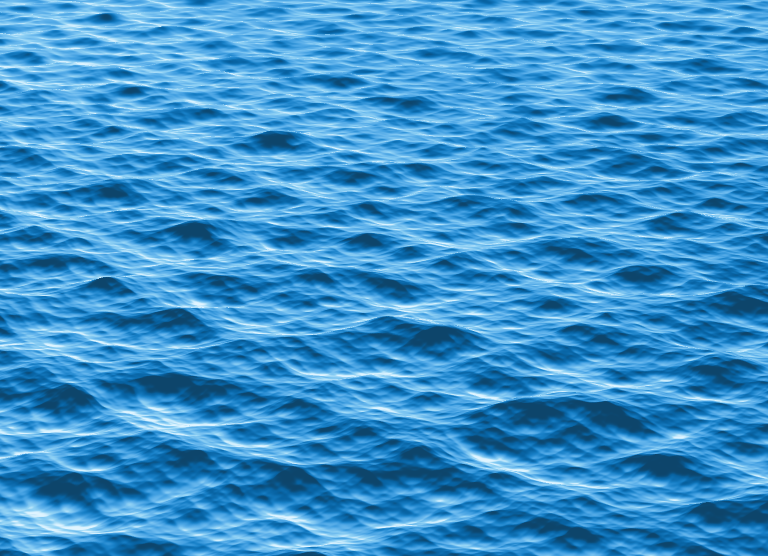
A WebGL 1 fragment shader for this texture:

```glsl
precision highp float;
uniform vec2 u_resolution;

// Camera: one unit above the water, looking forward
const float HORIZON = 1.4;
const float FOCAL = 2.5;

// Waves
const float BASE_FREQ = 18.0;
const float FREQ_GROWTH = 1.18;
const float STEEPNESS = 0.23;
const float STEEP_DECAY = 0.96;
const float DRAG = 0.32;
const float HEADING = 0.12;
const float SPREAD = 1.8;
const float MEAN_CREST = 0.466;
const float FAR_BLUR = 0.0003;
const int COARSE = 12;
const int FINE = 20;

// Ray search inside the slab that holds the surface
const float SLAB = 0.026;
const int STEPS = 14;
const int REFINES = 5;

// Shading
const float SLOPE_RANGE = 0.17;
const vec2 LIGHT = vec2(0.25, 1.0);
const float CONTRAST = 1.35;
const float EXPOSURE = -0.27;
const float GUST_STRENGTH = 0.2;

const vec3 ABYSS = vec3(0.05, 0.27, 0.42);
const vec3 DEEP = vec3(0.03, 0.39, 0.64);
const vec3 BLUE = vec3(0.09, 0.50, 0.78);
const vec3 AZURE = vec3(0.25, 0.62, 0.88);
const vec3 SKY = vec3(0.41, 0.72, 0.93);
const vec3 PALE = vec3(0.58, 0.83, 0.96);
const vec3 GLINT = vec3(0.88, 0.96, 1.0);

// Sharp-crested layered sines: x = height, yz = slope
vec3 waves(vec2 pos, int octaves) {
  vec3 sum = vec3(0.0);
  float freq = BASE_FREQ;
  float steep = STEEPNESS;
  float blur = FAR_BLUR * pos.y * pos.y;
  for (int i = 0; i < FINE; i++) {
    if (i >= octaves) break;
    float n = float(i);
    float angle = HEADING + SPREAD * (fract(n * 0.618 + 0.3) - 0.5);
    vec2 dir = vec2(sin(angle), cos(angle));
    float phase = dot(pos, dir) * freq + n * n * 1.7 + 2.0;
    float crest = exp(sin(phase) - 1.0);
    float rise = crest * cos(phase);
    float fade = steep * exp(-freq * freq * blur * blur);
    sum += fade * vec3((crest - MEAN_CREST) / freq, dir * rise);
    // Bend the finer waves around the coarser ones
    pos -= dir * rise * DRAG / freq;
    freq *= FREQ_GROWTH;
    steep *= STEEP_DECAY;
  }
  return sum;
}

bool aboveWater(vec3 ray, float t) {
  return 1.0 + ray.y * t > waves(ray.xz * t, COARSE).x;
}

// Walk through the slab, then bisect to the surface
vec2 hitWater(vec3 ray) {
  float t = (1.0 - SLAB) / -ray.y;
  float dt = 2.0 * SLAB / -ray.y / float(STEPS);
  for (int i = 0; i < STEPS; i++) {
    if (!aboveWater(ray, t)) break;
    t += dt;
  }
  dt *= 0.5;
  t -= dt;
  for (int i = 0; i < REFINES; i++) {
    dt *= 0.5;
    t += aboveWater(ray, t) ? dt : -dt;
  }
  return ray.xz * t;
}

// Broad wind patches that brighten or darken the water
float gusts(vec2 p) {
  float a = sin(p.x * 4.1 + p.y * 2.3 + 1.3 * sin(p.y * 3.1 + p.x));
  float b = sin(p.x * 7.3 - p.y * 4.7 + 1.1 * sin(p.x * 5.3 + 2.0));
  return 0.6 * a + 0.4 * b;
}

vec3 waterColor(float tone) {
  vec3 c = mix(ABYSS, DEEP, smoothstep(0.02, 0.15, tone));
  c = mix(c, BLUE, clamp((tone - 0.15) / 0.18, 0.0, 1.0));
  c = mix(c, AZURE, clamp((tone - 0.33) / 0.22, 0.0, 1.0));
  c = mix(c, SKY, clamp((tone - 0.55) / 0.23, 0.0, 1.0));
  c = mix(c, PALE, clamp((tone - 0.78) / 0.14, 0.0, 1.0));
  return mix(c, GLINT, smoothstep(0.9, 0.98, tone));
}

vec3 sea(vec2 uv) {
  vec3 ray = vec3(uv.x, uv.y - HORIZON, FOCAL);
  vec2 p = hitWater(ray);
  vec2 slope = waves(p, FINE).yz;
  // Faces tilted to the viewer show depth, backs mirror the sky
  float usual = min(0.04 * p.y, 0.2);
  float facing = (usual - dot(slope, LIGHT)) / SLOPE_RANGE;
  facing += EXPOSURE + 0.7 * (uv.y - 0.5) - 0.3 * uv.x;
  facing += GUST_STRENGTH * gusts(p);
  return waterColor(1.0 / (1.0 + exp(-CONTRAST * facing)));
}

void main() {
  vec2 uv = (gl_FragCoord.xy - vec2(0.5 * u_resolution.x, 0.0)) / u_resolution.y;
  vec2 shift = vec2(0.12, 0.25) / u_resolution.y;
  gl_FragColor = vec4(0.5 * (sea(uv + shift) + sea(uv - shift)), 1.0);
}
```
